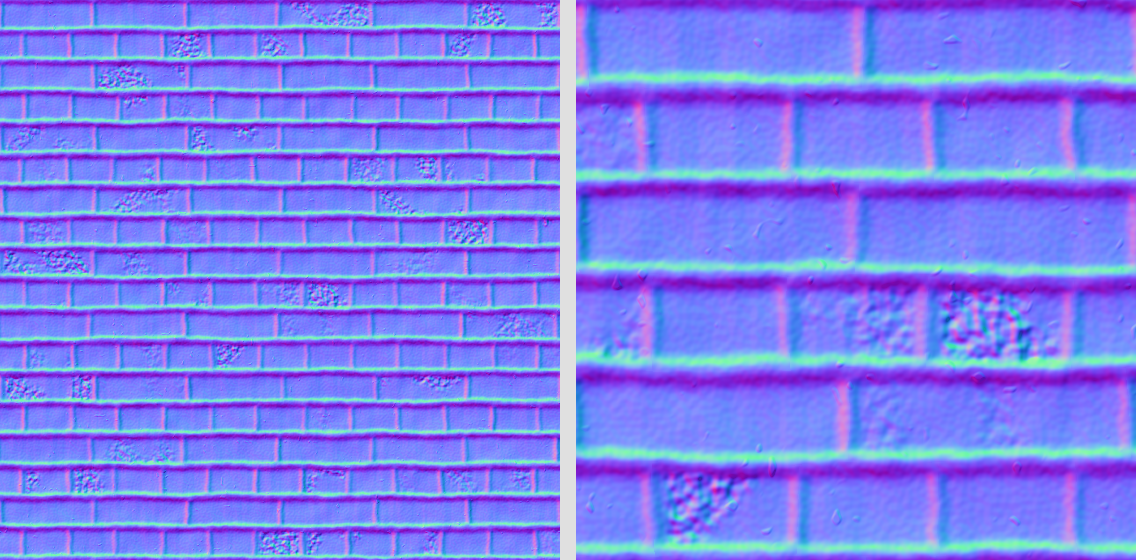
Left: the whole. Right: its middle third, enlarged.
Reproduce this texture map procedurally as a WebGL 2 fragment shader.

```glsl
#version 300 es
precision highp float;

uniform vec2 u_resolution;
out vec4 fragColor;

float hash(vec2 p) {
    vec3 q = fract(vec3(p.xyx) * vec3(0.1031, 0.1030, 0.0973));
    q += dot(q, q.yzx + 33.33);
    return fract((q.x + q.y) * q.z);
}

// Gradient at a lattice point, wrapped so the noise tiles.
float corner(vec2 cell, vec2 offset, vec2 period) {
    float angle = 6.2832 * hash(mod(cell, period) + period.yx * 0.37);
    return dot(vec2(cos(angle), sin(angle)), offset);
}

// Tiling gradient noise with the given number of cells across the canvas.
float noise(vec2 uv, vec2 period) {
    vec2 p = uv * period, i = floor(p), f = fract(p);
    vec2 w = f * f * f * (f * (f * 6.0 - 15.0) + 10.0);
    vec2 e = vec2(1.0, 0.0);
    float low = mix(corner(i, f, period), corner(i + e, f - e, period), w.x);
    float high = mix(corner(i + e.yx, f - e.yx, period), corner(i + 1.0, f - 1.0, period), w.x);
    return mix(low, high, w.y);
}

float bell(float x, float width) {
    x /= width;
    return exp(-0.5 * x * x);
}

// Fine height of the clay: swells, streaks, grain, pits and worn patches.
float relief(vec2 uv, float wear) {
    float h = 0.0022 * noise(uv, vec2(30.0));
    h += 0.0006 * noise(uv, vec2(90.0, 14.0));
    h += 0.00028 * noise(uv, vec2(230.0));
    float pits = smoothstep(0.3, 0.52, noise(uv, vec2(130.0)));
    h -= 0.0006 * pits * smoothstep(0.05, 0.3, noise(uv, vec2(26.0)));
    h += wear * (0.0042 * noise(uv, vec2(105.0)) + 0.0016 * noise(uv, vec2(190.0)));
    return h;
}

void main() {
    vec2 uv = gl_FragCoord.xy / u_resolution;

    // Eighteen courses with wavering beds.
    float t = uv.y * 18.0 - 0.043;
    t += 0.07 * noise(uv, vec2(11.0, 9.0)) + 0.035 * noise(uv, vec2(75.0));
    float row = mod(floor(t), 18.0);
    float v = fract(t);
    float bed = t - round(t);

    // Courses alternate between twelve short and six long bricks.
    bool isShort = mod(row, 2.0) < 0.5;
    float count = isShort ? 12.0 : 6.0;
    float shift = (isShort ? 0.043 : -0.001) + 0.012 * (hash(vec2(row, 7.0)) - 0.5);
    float u = (uv.x - shift) * count;
    float joint = round(u);
    vec2 jointId = vec2(mod(joint, count), row);
    float side = (u - joint) / count;
    side += 0.005 * (hash(jointId + 31.0) - 0.5);
    side += 0.005 * (v - 0.5) * (hash(jointId + 53.0) - 0.5);
    side += 0.0022 * noise(uv, vec2(64.0));
    vec2 brick = vec2(mod(joint - (side < 0.0 ? 1.0 : 0.0), count), row);

    // Each brick sits a little higher or lower in its course.
    bed += 0.035 * (hash(brick + 11.0) - 0.5) * smoothstep(0.0, 0.05, abs(bed));
    float face = smoothstep(0.07, 0.17, abs(bed));

    // Sloped edges along the beds, softened where the joints meet them.
    float soften = 1.0 - 0.3 * bell(side, 0.004);
    vec2 tilt = vec2(0.0);
    tilt.y += soften * (0.89 * bell(bed - 0.09, 0.048) - 0.82 * bell(bed + 0.09, 0.07));

    // Right and left edges at the upright joints.
    float depth = face * mix(0.75, 1.1, hash(jointId + 71.0));
    tilt.x += depth * (0.7 * bell(side + 0.0036, 0.0027) - 0.6 * bell(side - 0.0036, 0.0027));

    // Gently rounded brick faces, each with its own lean.
    vec2 lean = vec2(hash(brick + 91.0), hash(brick + 17.0)) - 0.5;
    tilt += face * (0.07 * lean + vec2(-0.05, 0.24 * (0.58 - v)));

    // Worn patches on some bricks.
    float wear = smoothstep(0.62, 0.96, hash(brick + 5.0));
    wear *= smoothstep(-0.15, 0.22, noise(uv, vec2(16.0))) * face;
    wear *= smoothstep(0.004, 0.012, abs(side));

    // Surface slope; green rises toward the lower edge.
    vec2 e = vec2(0.0008, 0.0);
    float dx = relief(uv + e, wear) - relief(uv - e, wear);
    float dy = relief(uv + e.yx, wear) - relief(uv - e.yx, wear);
    tilt += vec2(-dx, dy) / (2.0 * e.x);

    tilt *= min(1.0, 0.94 / max(length(tilt), 0.001));
    vec3 normal = vec3(tilt, sqrt(1.0 - dot(tilt, tilt)));
    fragColor = vec4(0.5 + 0.5 * normal, 1.0);
}
```
